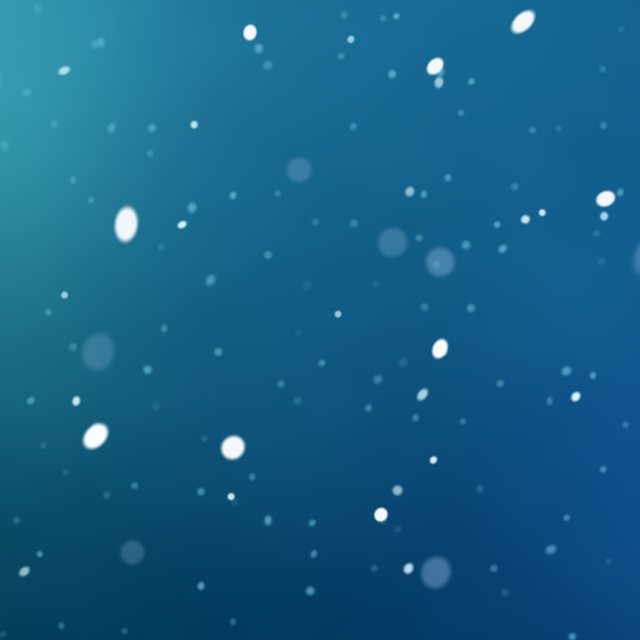
A WebGL 1 fragment shader for this background:

```glsl
precision highp float;

uniform vec2 u_resolution;

float hash(vec2 p) {
  return fract(sin(dot(p, vec2(127.1, 311.7))) * 43758.5453);
}

float valueNoise(vec2 p) {
  vec2 cell = floor(p);
  vec2 f = fract(p);
  f = f * f * (3.0 - 2.0 * f);
  float low = mix(hash(cell), hash(cell + vec2(1.0, 0.0)), f.x);
  float high = mix(hash(cell + vec2(0.0, 1.0)), hash(cell + vec2(1.0, 1.0)), f.x);
  return mix(low, high, f.y);
}

float cloud(vec2 p) {
  float sum = 0.0;
  float weight = 0.5;
  for (int i = 0; i < 4; i++) {
    sum += weight * valueNoise(p);
    p = p * 2.03 + 7.3;
    weight *= 0.5;
  }
  return sum;
}

// Deep water gradient with a teal glow in the upper left
vec3 waterColor(vec2 uv) {
  vec3 bottom = mix(vec3(0.015, 0.26, 0.37), vec3(0.035, 0.27, 0.47), uv.x);
  vec3 top = mix(vec3(0.12, 0.47, 0.61), vec3(0.07, 0.38, 0.56), uv.x);
  vec3 color = mix(bottom, top, smoothstep(-0.1, 1.1, uv.y));

  vec2 toGlow = (uv - vec2(-0.03, 0.93)) * vec2(1.3, 0.9);
  color += vec3(0.09, 0.14, 0.09) * exp(-7.0 * dot(toGlow, toGlow));
  vec2 toEdge = (uv - vec2(0.0, 0.52)) * vec2(2.0, 1.2);
  color += vec3(0.03, 0.06, 0.04) * exp(-6.0 * dot(toEdge, toEdge));
  vec2 toBlue = uv - vec2(1.05, 0.27);
  color += vec3(0.02, 0.035, 0.08) * exp(-14.0 * dot(toBlue, toBlue));
  vec2 toShade = (uv - vec2(0.48, 0.06)) * vec2(1.0, 1.4);
  color -= vec3(0.01, 0.03, 0.03) * exp(-8.0 * dot(toShade, toShade));

  float haze = cloud(uv * vec2(2.5, 3.5) + 4.0) - 0.47;
  return color + haze * vec3(0.04, 0.08, 0.08);
}

// Coverage of randomly scattered, tilted soft ellipses, one at most per cell
float flakes(vec2 p, float cells, float density, vec2 radii, vec2 opacity,
             float maxStretch, float blur, float seed) {
  float cover = 0.0;
  vec2 home = floor(p * cells);
  for (int j = -1; j <= 1; j++) {
    for (int i = -1; i <= 1; i++) {
      vec2 cell = home + vec2(float(i), float(j));
      vec2 key = cell + seed;
      float present = step(hash(key + 3.7), density);
      vec2 center = (cell + vec2(hash(key + 11.3), hash(key + 23.9))) / cells;
      float size = hash(key + 37.1);
      float radius = mix(radii.x, radii.y, size * size);
      float stretch = mix(1.0, maxStretch, pow(hash(key + 41.7), 2.0));
      float angle = 0.95 + 1.3 * (hash(key + 53.3) - 0.5);
      float c = cos(angle);
      float s = sin(angle);
      vec2 d = p - center;
      vec2 local = vec2(c * d.x + s * d.y, c * d.y - s * d.x);
      float reach = length(local / vec2(stretch, 1.0)) / radius;
      float shape = 1.0 - smoothstep(1.0 - blur, 1.0 + blur, reach);
      float strength = mix(opacity.x, opacity.y, hash(key + 67.9));
      cover = max(cover, present * strength * shape);
    }
  }
  return cover;
}

void main() {
  vec2 uv = gl_FragCoord.xy / u_resolution;
  vec2 p = gl_FragCoord.xy / u_resolution.y;
  vec3 color = waterColor(uv);

  // Large faint flakes out of focus
  float faint = flakes(p, 3.0, 0.5, vec2(0.016, 0.032), vec2(0.26, 0.45), 1.5, 0.28, 17.0);
  color = mix(color, vec3(0.54, 0.71, 0.86), faint);

  // Distant dust
  float dust = flakes(p, 13.0, 0.6, vec2(0.0045, 0.0065), vec2(0.1, 0.6), 1.3, 0.7, 5.0);
  color = mix(color, vec3(0.5, 0.84, 0.93), dust);

  // Small bright specks
  float specks = flakes(p, 6.0, 0.5, vec2(0.005, 0.0075), vec2(0.6, 1.0), 1.6, 0.5, 29.0);
  color = mix(color, vec3(0.86, 0.97, 1.0), specks);

  // Near white flakes
  float near = flakes(p, 4.0, 0.45, vec2(0.010, 0.019), vec2(0.95, 1.0), 1.7, 0.25, 43.0);
  color = mix(color, vec3(0.98, 0.99, 1.0), near);

  gl_FragColor = vec4(color, 1.0);
}
```
